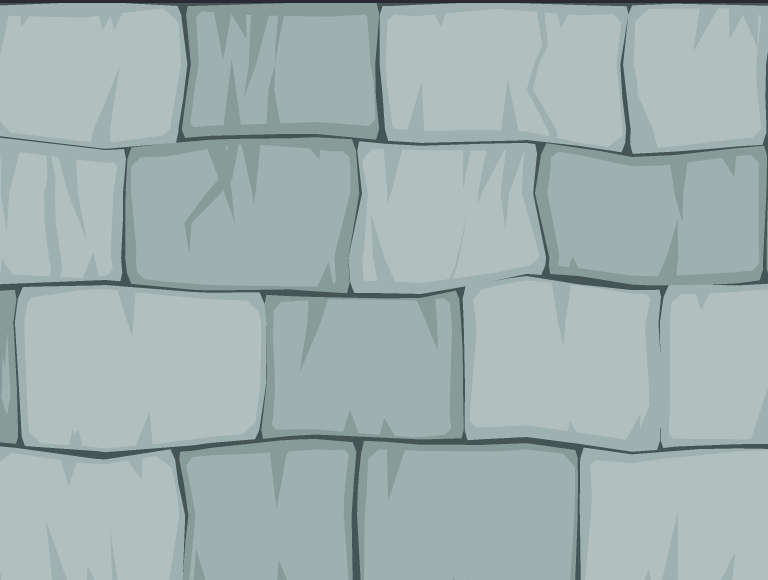
Write a Shadertoy shader that draws this texture.

```glsl
const vec3 PALE = vec3(0.70, 0.75, 0.75);
const vec3 MID = vec3(0.62, 0.69, 0.69);
const vec3 SHADE = vec3(0.53, 0.61, 0.60);
const vec3 GAP = vec3(0.27, 0.33, 0.33);
const vec3 INK = vec3(0.17, 0.16, 0.20);

// Rows run from the bottom up, stones from the left
const float LEVELS[5] = float[5](-0.04, 0.229, 0.512, 0.747, 0.995);
const vec4 JOINTS[4] = vec4[4](
    vec4(0.311, 0.616, 1.003, 1.5), vec4(0.030, 0.453, 0.793, 1.150),
    vec4(0.220, 0.611, 0.932, 1.316), vec4(0.316, 0.657, 1.079, 1.335));
const vec4 IS_PALE[4] = vec4[4](
    vec4(1, 0, 0, 1), vec4(0, 1, 0, 1), vec4(1, 0, 1, 0), vec4(1, 0, 1, 1));

float hash(vec2 p) {
    vec3 q = fract(p.xyx * 0.1031);
    q += dot(q, q.yzx + 33.33);
    return fract((q.x + q.y) * q.z);
}

// Straight segments between random knots, 0 to 1
float bend(float t, float seed) {
    float k = floor(t);
    return mix(hash(vec2(k, seed)), hash(vec2(k + 1.0, seed)), t - k);
}

float bedY(int i, float x) {
    float sway = i == 0 || i == 4 ? 0.0 : 0.04;
    return LEVELS[i] + sway * (bend(x * 5.5, float(i) + 3.0) - 0.5);
}

float jointX(int row, int k, float y) {
    float x = k < 0 ? -0.015 : k > 3 ? 1.5 : JOINTS[row][k];
    return x + 0.025 * (bend(y * 9.0, float(row * 7 + k) + 20.0) - 0.5);
}

vec3 wall(vec2 p) {
    if (p.y > LEVELS[4]) return INK;

    // Find the stone
    int row = 0, col = 0;
    for (int i = 1; i < 4; i++) if (p.y > bedY(i, p.x)) row = i;
    for (int k = 0; k < 4; k++) if (p.x > jointX(row, k, p.y)) col = k + 1;
    float id = float(row * 5 + col) * 4.0 + 50.0;
    float left = jointX(row, col - 1, p.y), right = jointX(row, col, p.y);
    vec4 d = vec4(p.x - left, right - p.x,
                  p.y - bedY(row, p.x), bedY(row + 1, p.x) - p.y);

    // Tapering gaps and uneven rims on all four sides
    float body = 1.0, face = 1.0;
    for (int i = 0; i < 4; i++) {
        float along = i < 2 ? p.y : p.x, seed = id + float(i);
        float gap = max(0.0, 0.011 * bend(along * 6.0, seed) - 0.0028);
        if (i < 2) gap += max(0.0, 0.006 - 0.3 * min(d.z, d.w));
        body = min(body, d[i] - gap);
        face = min(face, d[i] - 0.008 - 0.018 * bend(along * 7.0, seed + 200.0));
    }

    // Clipped corners
    float corner = min(d.x, d.y) + min(d.z, d.w);
    face = min(face, corner - 0.045);

    // Wedge notches from the top and bottom edges
    for (int i = 0; i < 4; i++) {
        vec2 s = vec2(id, float(i) * 3.0 + 300.0);
        float r = hash(s + 1.0);
        float v = hash(s) < 0.5 ? d.z : d.w;
        float depth = 0.04 + 0.13 * r * r;
        float u = p.x - mix(left, right, 0.1 + 0.8 * hash(s + 2.0));
        float skew = 0.6 * (hash(s + 5.0) - 0.5);
        face = min(face, abs(u - skew * v) - 0.018 * (1.0 - v / depth));
    }

    // A bent crack through about half of the stones
    if (hash(vec2(id, 400.0)) < 0.5) {
        float x = mix(left, right, 0.3 + 0.4 * hash(vec2(id, 410.0)));
        x += 0.05 * (bend(p.y * 13.0, id + 420.0) - 0.5);
        x += (d.z - 0.12) * 0.5 * (hash(vec2(id, 430.0)) - 0.5);
        face = min(face, abs(p.x - x) - 0.015 * bend(p.y * 9.0, id + 440.0) + 0.002);
    }

    if (body < 0.0) return GAP;
    bool pale = IS_PALE[row][min(col, 3)] > 0.5;
    if (face < 0.0) return pale ? MID : SHADE;
    return pale ? PALE : MID;
}

void mainImage(out vec4 fragColor, in vec2 fragCoord) {
    // Average a 3 x 3 grid for smooth edges
    vec3 sum = vec3(0.0);
    for (int i = 0; i < 9; i++) {
        vec2 offset = (vec2(i % 3, i / 3) - 1.0) / 3.0;
        sum += wall((fragCoord + offset) / iResolution.xy * vec2(1.326, 1.0));
    }
    fragColor = vec4(sum / 9.0, 1.0);
}
```
